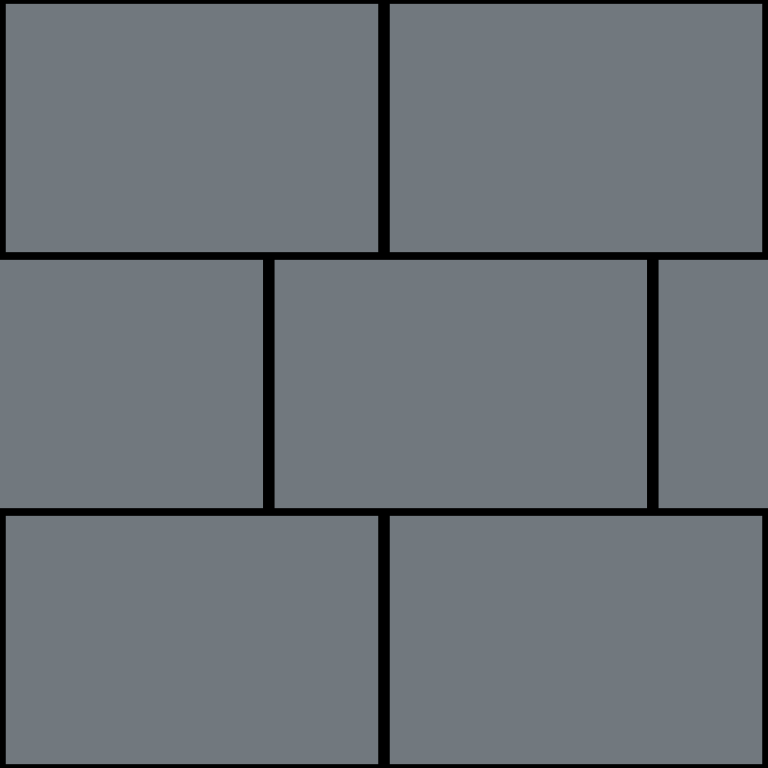
Reproduce this pattern procedurally as a Shadertoy shader.

```glsl
const vec2 BRICK_COUNT = vec2(2.0, 3.0);   // bricks across, courses up
const float COURSE_SHIFT = 0.7;            // offset of odd courses, in brick lengths
const float JOINT_WIDTH = 0.03;            // joint as a share of each brick side
const vec3 BRICK_COLOR = vec3(0.443, 0.471, 0.494);
const vec3 JOINT_COLOR = vec3(0.0);

// Running bond: brick-local coordinates, 0 to 1 on each axis
vec2 brickCell(vec2 uv) {
    vec2 grid = uv * BRICK_COUNT;
    grid.x -= COURSE_SHIFT * mod(floor(grid.y), 2.0);
    return fract(grid);
}

// Smoothed coverage of the brick face inside its joints
float brickMask(vec2 cell, vec2 pixel) {
    vec2 edgeDistance = 0.5 - abs(cell - 0.5) - 0.5 * JOINT_WIDTH;
    vec2 coverage = clamp(edgeDistance / pixel + 0.5, 0.0, 1.0);
    return coverage.x * coverage.y;
}

void mainImage(out vec4 fragColor, in vec2 fragCoord) {
    vec2 uv = fragCoord / iResolution.xy;
    vec2 pixel = BRICK_COUNT / iResolution.xy;
    float face = brickMask(brickCell(uv), pixel);
    fragColor = vec4(mix(JOINT_COLOR, BRICK_COLOR, face), 1.0);
}
```
